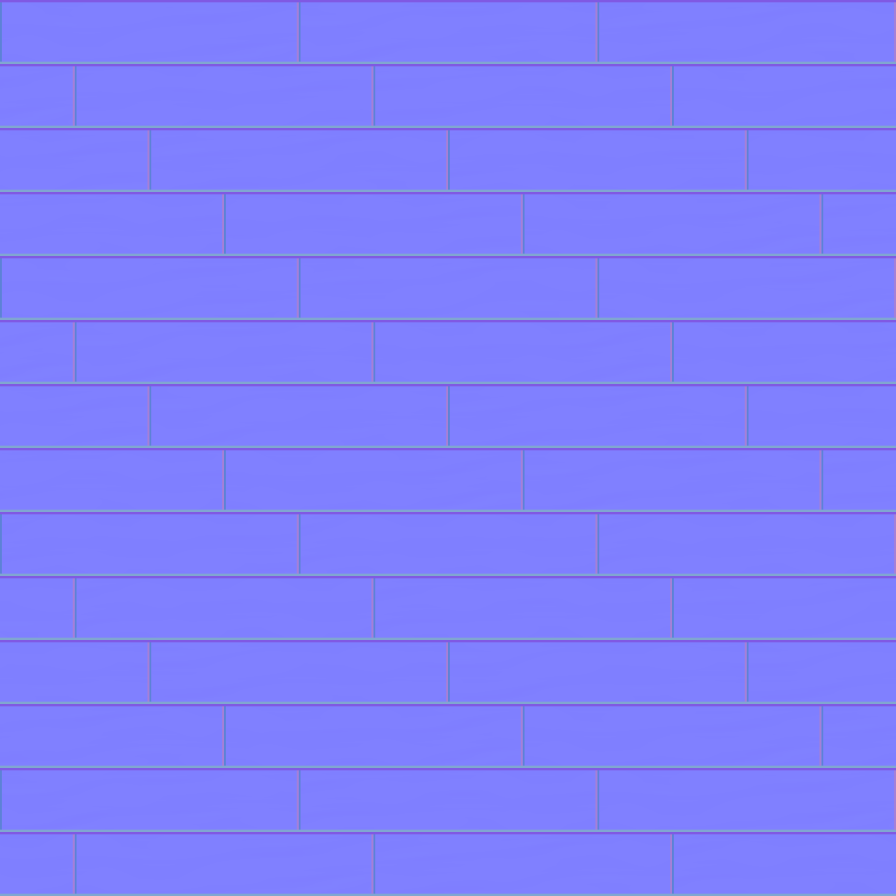
Reproduce this texture map procedurally as a WebGL 1 fragment shader.

```glsl
precision highp float;
// Normal map of long floor boards laid in a quarter-step running bond.
// Every joint is a pair of bevels, one per board edge, area-filtered per pixel;
// layered sines tilt the board faces very slightly to suggest wood grain.

uniform vec2 u_resolution;

const vec2 BOARDS = vec2(3.0, 14.0);      // repeats across and down
const float STAGGER = 0.25;               // shift per row, in board lengths
const float STAGGER_CYCLE = 4.0;          // rows before the shift repeats
const float SIDE_BEVEL = 0.0026;          // bevel width on long edges
const float END_BEVEL = 0.0021;           // bevel width on short edges
const float GRAIN_TILT = 0.007;           // strength of the grain

const vec3 FLAT = vec3(0.50, 0.50, 1.00);
const vec3 TOP_EDGE = vec3(0.50, 0.35, 0.89);
const vec3 BOTTOM_EDGE = vec3(0.50, 0.65, 0.82);
const vec3 LEFT_EDGE = vec3(0.36, 0.51, 0.84);
const vec3 RIGHT_EDGE = vec3(0.65, 0.50, 0.84);

const float TAU = 6.2831853;

float hash(vec2 p) {
  return fract(sin(dot(p, vec2(127.1, 311.7))) * 437.585);
}

// Share of a pixel centred at s that lies inside the band from 0 to width.
float bandCoverage(float s, float width, float pixel) {
  float nearEnd = clamp(s - 0.5 * pixel, 0.0, width);
  float farEnd = clamp(s + 0.5 * pixel, 0.0, width);
  return (farEnd - nearEnd) / pixel;
}

// Signed offset to the nearest whole number.
float jointOffset(float t) {
  return fract(t + 0.5) - 0.5;
}

// Faint, patchy streaks along the board; p runs 0 to 1 over one board.
float grain(vec2 p, float seed) {
  float phase = seed * TAU;
  float bend = 0.8 * sin(p.x * 5.0 + phase) + 0.4 * sin(p.x * 13.0 - 2.0 * phase);
  float streaks = 0.0;
  float frequency = 14.0;
  float weight = 0.5;
  for (int i = 0; i < 3; i++) {
    streaks += weight * sin(p.y * frequency + bend * 2.0 + p.x * 6.0 + phase);
    frequency *= 1.9;
    weight *= 0.7;
    phase += 2.4;
  }
  float patches = sin(p.x * 9.0 + p.y * 4.0 + phase) * sin(p.y * 7.0 - p.x * 5.0 + bend);
  return streaks * smoothstep(-0.2, 0.9, patches);
}

void main() {
  vec2 uv = gl_FragCoord.xy / u_resolution;
  vec2 pixel = 1.0 / u_resolution;

  // Board layout, with rows counted from the top
  vec2 grid = vec2(uv.x, 1.0 - uv.y) * BOARDS;
  float row = floor(grid.y);
  grid.x -= STAGGER * mod(row, STAGGER_CYCLE);
  vec2 board = vec2(mod(floor(grid.x), BOARDS.x), row);

  // Board face
  float tilt = GRAIN_TILT * grain(fract(grid), hash(board + 1.0));
  vec3 color = FLAT + vec3(0.25 * tilt, tilt, -0.3 * abs(tilt));

  // End joints, then the long joints over them
  float endOffset = jointOffset(grid.x) / BOARDS.x;
  float sideOffset = jointOffset(grid.y) / BOARDS.y;
  color = mix(color, LEFT_EDGE, bandCoverage(endOffset, END_BEVEL, pixel.x));
  color = mix(color, RIGHT_EDGE, bandCoverage(-endOffset, END_BEVEL, pixel.x));

  float top = bandCoverage(sideOffset, SIDE_BEVEL, pixel.y);
  float bottom = bandCoverage(-sideOffset, SIDE_BEVEL, pixel.y);
  color = color * (1.0 - top - bottom) + TOP_EDGE * top + BOTTOM_EDGE * bottom;

  gl_FragColor = vec4(color, 1.0);
}
```
